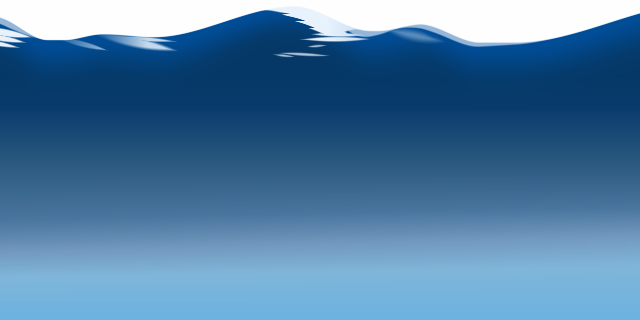
Write a Shadertoy shader that draws this background.

```glsl
const vec3 SKY = vec3(0.995, 0.995, 1.0);
const vec3 SURFACE_BLUE = vec3(0.0, 0.31, 0.61);
const vec3 FOAM = vec3(0.91, 0.95, 0.99);
const vec3 MIST = vec3(0.64, 0.76, 0.88);

float ramp(float a, float b, float x) {
    return clamp((x - a) / (b - a), 0.0, 1.0);
}

// Smooth rise from start to peak, then fall to end
float hump(float x, float start, float peak, float end) {
    return smoothstep(start, peak, x) * (1.0 - smoothstep(peak, end, x));
}

float cover(float inside, float aa) {
    return smoothstep(-aa, aa, inside);
}

// Skyline built from successive rises and falls
float waveHeight(float x) {
    float h = 0.948;
    h -= 0.073 * smoothstep(-0.02, 0.15, x);
    h += 0.018 * smoothstep(0.20, 0.32, x);
    h -= 0.009 * smoothstep(0.33, 0.48, x);
    h += 0.096 * smoothstep(0.48, 0.92, x);
    h -= 0.077 * smoothstep(0.92, 1.16, x);
    h += 0.021 * smoothstep(1.18, 1.32, x);
    h -= 0.057 * smoothstep(1.31, 1.50, x);
    h += 0.125 * smoothstep(1.61, 2.20, x);
    return h;
}

// Lens-shaped stroke, tapered at both ends
float streak(vec2 p, vec2 a, vec2 b, float halfWidth, float aa) {
    vec2 along = b - a;
    vec2 q = p - a;
    float t = dot(q, along) / dot(along, along);
    float away = abs(q.x * along.y - q.y * along.x) / length(along);
    return cover(4.0 * halfWidth * t * (1.0 - t) - away, aa);
}

// Depth gradient, tilted slightly in the pale band
vec3 waterColor(vec2 p, float depth) {
    float y = p.y - 0.025 * (p.x - 1.0) * hump(p.y, 0.0, 0.25, 0.5);
    vec3 c = mix(vec3(0.42, 0.70, 0.88), vec3(0.50, 0.71, 0.85), ramp(0.0, 0.15, y));
    c = mix(c, vec3(0.45, 0.60, 0.75), ramp(0.15, 0.235, y));
    c = mix(c, vec3(0.29, 0.46, 0.62), ramp(0.235, 0.333, y));
    c = mix(c, vec3(0.16, 0.34, 0.49), ramp(0.333, 0.50, y));
    c = mix(c, vec3(0.035, 0.235, 0.43), ramp(0.50, 0.66, y));
    c = mix(c, vec3(0.02, 0.22, 0.40), ramp(0.66, 0.76, y));
    float reach = 0.085 - 0.025 * hump(p.x, 0.5, 0.85, 1.2);
    float fall = max(depth, 0.0) / reach;
    return mix(c, SURFACE_BLUE, 0.92 * exp(-fall * fall));
}

// Main crest: a foam sheet with a ragged lower edge
float crestFoam(vec2 p, float depth, float aa) {
    float x = p.x + 0.045 * (fract(p.y * 46.0) - 0.5) * smoothstep(0.015, 0.03, depth);
    float thickness = 0.060 * hump(x, 0.88, 1.01, 1.13)
                    + 0.023 * hump(x, 0.81, 0.91, 1.03) - 0.001;
    return cover(thickness - depth, aa);
}

// Pale translucent strips hugging the surface
float surfaceMist(float x, float depth, float aa) {
    float thickness = 0.022 * hump(x, 1.02, 1.12, 1.26)
                    + 0.018 * hump(x, 1.22, 1.36, 1.80)
                    + 0.022 * hump(x, -0.12, 0.02, 0.14) - 0.001;
    return cover(thickness - depth, aa);
}

void mainImage(out vec4 fragColor, in vec2 fragCoord) {
    vec2 p = fragCoord / iResolution.xy * vec2(2.0, 1.0);
    float aa = 1.0 / iResolution.y;
    float depth = waveHeight(p.x) - p.y;
    vec3 color = waterColor(p, depth);

    // Surface highlights
    color = mix(color, MIST, 0.9 * surfaceMist(p.x, depth, aa));
    float ridge = streak(p, vec2(1.22, 0.905), vec2(1.37, 0.873), 0.012, 4.0 * aa);
    color = mix(color, MIST, 0.55 * ridge);
    float inlet = streak(p, vec2(1.315, 0.907), vec2(1.365, 0.880), 0.004, aa);
    color = mix(color, SURFACE_BLUE, 0.8 * inlet);

    // Small left crests, fading in toward the right
    float leftFold = streak(p, vec2(0.18, 0.882), vec2(0.33, 0.844), 0.008, aa);
    color = mix(color, MIST, leftFold * ramp(0.16, 0.34, p.x));
    float midFold = streak(p, vec2(0.30, 0.893), vec2(0.54, 0.844), 0.014, 2.0 * aa);
    midFold = max(midFold, streak(p, vec2(0.36, 0.885), vec2(0.54, 0.871), 0.006, aa));
    color = mix(color, FOAM, 0.85 * midFold * ramp(0.29, 0.46, p.x));

    // Bright foam sheet and its spikes
    float foam = crestFoam(p, depth, aa);
    foam = max(foam, streak(p, vec2(0.95, 0.877), vec2(1.15, 0.878), 0.007, aa));
    foam = max(foam, streak(p, vec2(0.98, 0.893), vec2(1.13, 0.890), 0.006, aa));

    // Layered foam on the left edge
    for (int i = 0; i < 3; i++) {
        float k = float(i);
        vec2 start = vec2(-0.08, 0.914 - 0.018 * k);
        vec2 tip = vec2(0.095 - 0.02 * k, 0.884 - 0.016 * k);
        foam = max(foam, streak(p, start, tip, 0.011 - 0.002 * k, aa));
    }

    // Loose flecks below the crest
    foam = max(foam, 0.75 * streak(p, vec2(0.86, 0.829), vec2(0.915, 0.823), 0.003, aa));
    foam = max(foam, 0.75 * streak(p, vec2(0.88, 0.834), vec2(1.02, 0.826), 0.004, aa));
    foam = max(foam, 0.75 * streak(p, vec2(0.965, 0.854), vec2(1.015, 0.858), 0.003, aa));
    color = mix(color, mix(FOAM, MIST, 0.5 * ramp(1.02, 1.16, p.x)), foam);

    color = mix(SKY, color, cover(depth, aa));
    fragColor = vec4(color, 1.0);
}
```
